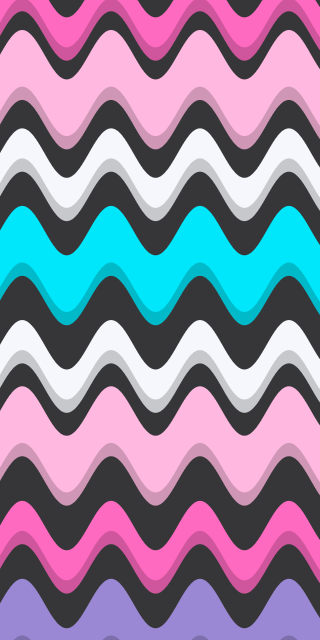
Give the GLSL for this pattern, as a Shadertoy shader.

```glsl
// Stacked wavy ribbons in candy colours on charcoal, each with a darker lower lip.
// One sine wave bends the vertical axis, so every ribbon becomes a flat interval
// of depth; edges are smoothed by the wave's analytic slope.

const float TAU = 6.2831853;

// Ribbon colours, from the lowest ribbon inward to the centre one
const vec3 PALETTE[5] = vec3[5](
    vec3(0.605, 0.535, 0.830),  // violet
    vec3(1.000, 0.416, 0.757),  // hot pink
    vec3(1.000, 0.725, 0.882),  // pale pink
    vec3(0.965, 0.970, 0.990),  // white
    vec3(0.000, 0.902, 0.980)); // cyan

// Mean depth of each ribbon's upper edge, in canvas heights from the top
const float RIBBON_TOP[8] = float[8](
    -0.0115, 0.0855, 0.2392, 0.3603, 0.5387, 0.6422, 0.8212, 0.9430);

// Smooth step from 0 to 1 across an edge, about one pixel wide
float pastEdge(float depth, float edge, float blur) {
    return clamp((depth - edge) / blur + 0.5, 0.0, 1.0);
}

void mainImage(out vec4 fragColor, in vec2 fragCoord) {
    vec2 p = fragCoord / iResolution.y;

    // Bend depth by the wave
    float frequency = TAU * 7.2;
    float amplitude = 0.0386;
    float phase = frequency * p.x;
    float depth = 1.0 - p.y + amplitude * sin(phase);
    float slope = amplitude * frequency * cos(phase);
    float blur = length(vec2(1.0, slope)) / iResolution.y;

    vec3 color = vec3(0.212, 0.212, 0.220);

    // Colours mirror about the cyan ribbon; even palette entries are wide
    for (int i = 0; i < 8; i++) {
        int tint = 4 - abs(i - 3);
        float top = RIBBON_TOP[i];
        float lip = top + (tint % 2 == 0 ? 0.0885 : 0.0469);
        float bottom = lip + 0.0208;

        vec3 ribbon = PALETTE[tint] * mix(1.0, 0.81, pastEdge(depth, lip, blur));
        float cover = pastEdge(depth, top, blur) - pastEdge(depth, bottom, blur);
        color = mix(color, ribbon, cover);
    }

    fragColor = vec4(color, 1.0);
}
```
